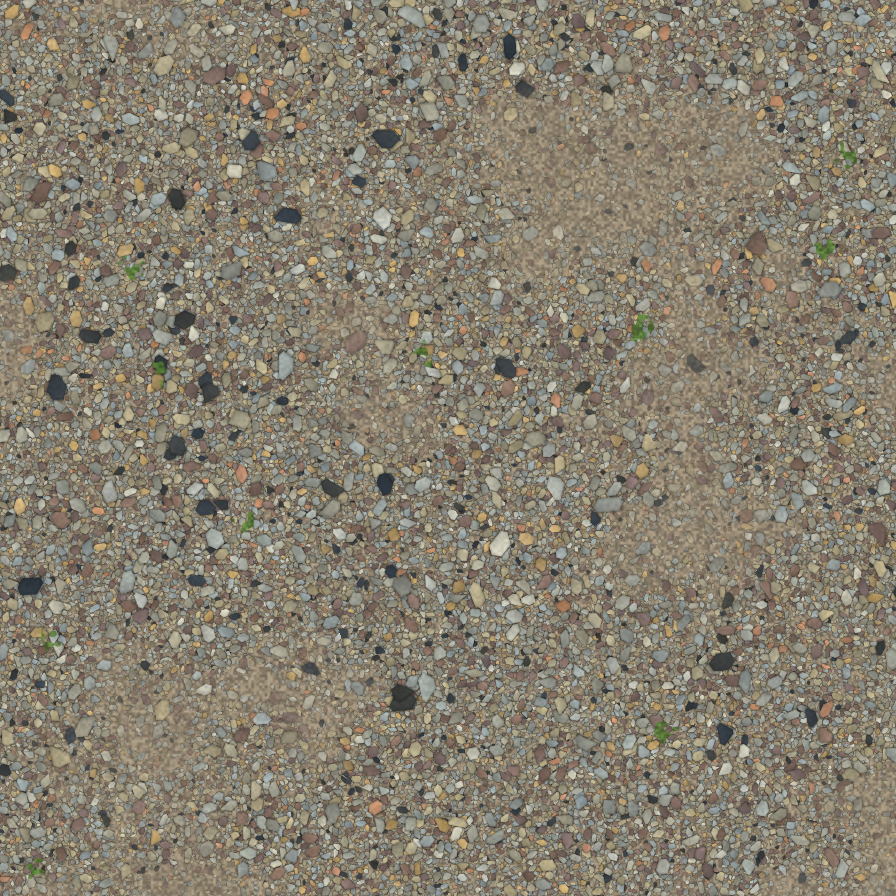
A Shadertoy shader for this texture:

```glsl
// Compacted gravel: angular chips of grey, olive, tan and maroon rock in sand.
// Grids of chips, each cut by three skewed slabs, are painted from fine grit
// up to sparse large stones, thinned where dusty sand covers the ground.

const vec3 SAND = vec3(0.57, 0.52, 0.44);
const vec3 LEAF = vec3(0.29, 0.43, 0.17);
const int LAYERS = 5;

// Sineless hash: three values in 0..1 for a cell and a seed.
vec3 random3(vec2 cell, float seed) {
    vec3 v = fract(vec3(cell, seed) * vec3(0.1031, 0.1030, 0.0973));
    v += dot(v, v.yxz + 33.33);
    return fract((v.xxy + v.yxx) * v.zyx);
}

float valueNoise(vec2 p, float seed) {
    vec2 i = floor(p), f = fract(p);
    f = f * f * (3.0 - 2.0 * f);
    float low = mix(random3(i, seed).x, random3(i + vec2(1, 0), seed).x, f.x);
    float high = mix(random3(i + vec2(0, 1), seed).x, random3(i + 1.0, seed).x, f.x);
    return mix(low, high, f.y);
}

// Share of dusty sand covering the ground.
float dustAt(vec2 uv) {
    float n = 0.65 * valueNoise(uv * 5.0, 91.0) + 0.35 * valueNoise(uv * 17.0, 92.0);
    return smoothstep(0.52, 0.82, n);
}

// Rock type from one random value, with brightness and tint variation.
vec3 rockColour(float pick, float darkShare, vec3 vary) {
    vec3 rock = vec3(0.56, 0.56, 0.51);
    if (pick > 0.26) rock = vec3(0.55, 0.58, 0.565);
    if (pick > 0.45) rock = vec3(0.61, 0.58, 0.475);
    if (pick > 0.66) rock = vec3(0.46, 0.385, 0.355);
    if (pick > 0.83) rock = vec3(0.66, 0.66, 0.61);
    if (pick > 0.93) rock = vec3(0.67, 0.57, 0.39);
    if (pick > 0.98) rock = vec3(0.66, 0.49, 0.38);
    if (vary.z < darkShare) rock = vec3(0.21, 0.23, 0.24);
    return rock * (0.87 + 0.27 * vary.x) + (vary.y - 0.5) * vec3(0.04, 0.01, -0.04);
}

// Signed distance to a chip: a disc cut by three off-centre slabs.
float chipDistance(vec2 q, vec3 shift, vec3 width) {
    vec2 p = vec2(q.x + (shift.x - 0.5) * q.y, q.y * (1.0 + 0.5 * width.y));
    vec3 across = vec3(p.x, dot(p, vec2(0.5, 0.866)), dot(p, vec2(-0.5, 0.866)));
    vec3 slab = abs(across - 0.2 * (shift - 0.5)) - mix(vec3(0.29), vec3(0.54), width);
    return max(max(slab.x, slab.y), max(slab.z, length(q) - 0.62));
}

// Paints one grid of chips over the ground already drawn.
vec3 paintChips(vec3 ground, vec2 uv, float cells, float density, float darkShare, float seed) {
    vec2 p = uv * cells, home = floor(p - 0.5);
    float blur = 0.6 * cells / iResolution.y;
    for (int k = 0; k < 4; k++) {
        vec2 cell = home + vec2(k & 1, k >> 1);
        vec3 place = random3(cell, seed);
        vec2 q = p - cell - 0.2 - 0.6 * place.xy;
        if (place.z > density || dot(q, q) > 0.48) continue;

        vec3 shift = random3(cell, seed + 1.0);
        vec3 width = random3(cell, seed + 2.0);
        vec2 axis = normalize(shift.yz - 0.497);
        q = vec2(dot(q, axis), dot(q, vec2(-axis.y, axis.x)));
        float d = chipDistance(q, shift, width);

        // Crevice shade outside, tilted face and worn rim inside.
        ground *= mix(0.74, 1.0, smoothstep(0.0, 0.11 + blur, d));
        if (d > blur) continue;
        vec3 vary = random3(cell, seed + 3.0);
        vec3 rock = rockColour(fract(place.z * 37.0), darkShare, vary);
        rock *= 1.0 + 0.22 * dot(q, vec2(0.6, 0.8));
        rock *= mix(0.90, 1.03, smoothstep(0.0, 0.12, -d));
        ground = mix(ground, rock, 1.0 - smoothstep(-blur, blur, d));
    }
    return ground;
}

// Rare sprigs of green, broken into small leaves by noise.
float sprigMask(vec2 uv) {
    vec2 p = uv * 9.0;
    vec3 r = random3(floor(p), 81.0);
    float spread = length(fract(p) - 0.25 - 0.5 * r.xy) / 0.11;
    if (r.z > 0.10 || spread > 2.0) return 0.0;
    return smoothstep(0.15, 0.3, valueNoise(uv * 150.0, 82.0) - 0.5 * spread);
}

void mainImage(out vec4 fragColor, in vec2 fragCoord) {
    vec2 uv = fragCoord / iResolution.y;
    float grit = valueNoise(uv * 330.0, 71.0);
    float dust = dustAt(uv);
    vec3 colour = SAND * (0.80 + 0.34 * grit);

    // Each layer is coarser and sparser than the one below.
    float cells = 170.0;
    for (int i = 0; i < LAYERS; i++) {
        float layer = float(i);
        float density = (0.86 - 0.2 * layer) * (1.0 - 0.75 * dust);
        float darkShare = i == LAYERS - 1 ? 0.35 : 0.035;
        colour = paintChips(colour, uv, cells, density, darkShare, 5.0 + 7.0 * layer);
        cells *= 0.68;
    }

    // Dust film, sprigs and fine surface grain.
    colour = mix(colour, SAND * (0.88 + 0.24 * grit), 0.35 * dust);
    colour = mix(colour, LEAF * (0.8 + 0.5 * grit), 0.8 * sprigMask(uv));
    colour *= 0.96 + 0.14 * grit;
    fragColor = vec4(colour, 1.0);
}
```
